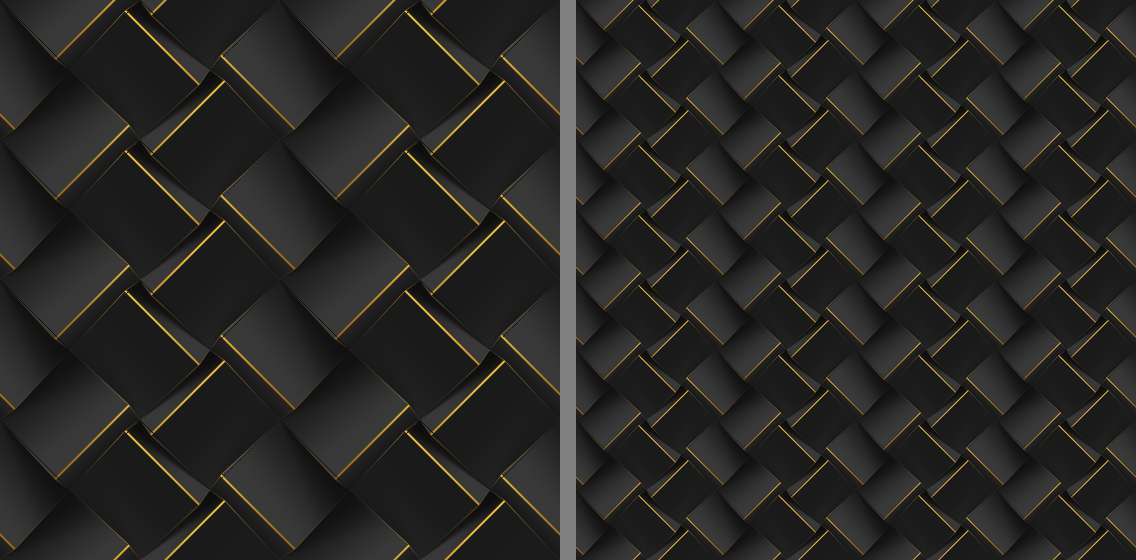
Left, the tile; right, the same tile 2 across and 2 down.
Reproduce this pattern procedurally as a Shadertoy shader.

```glsl
// Seamless weave of tilted charcoal blocks with thin gold edges.
#define LATTICE 8.0      // half-diagonals across the canvas, a multiple of 4
#define RIDGE 0.635      // position of the fold between face and side
#define BULGE 0.06       // how far a block overlaps its neighbours
#define RIDGE_WIDTH 0.020
#define EDGE_WIDTH 0.009
#define GOLD_HIGH vec3(0.94, 0.74, 0.24)
#define GOLD_LOW vec3(0.60, 0.41, 0.10)

// Antialiased line of the given half width.
float stroke(float dist, float width, float px) {
    return 1.0 - smoothstep(width - 0.5 * px, width + 0.5 * px, abs(dist));
}

// Half width of a block: widest at the ridge, pinched at both ends.
float blockHalfWidth(float v) {
    float rise = v < RIDGE ? (v + 1.0) / (1.0 + RIDGE) : (1.0 - v) / (1.0 - RIDGE);
    return 1.0 + BULGE * clamp(rise, 0.0, 1.0);
}

// Flat top; blocks facing down catch the light.
float faceShade(vec2 b, bool facesDown) {
    float wedge = smoothstep(0.0, 0.6, (b.y + 1.0) / max(b.x + 1.0, 0.05));
    if (facesDown) {
        float light = mix(0.10, 0.225, smoothstep(-1.1, 0.5, b.y - 0.12 * b.x));
        return light * mix(0.65, 1.0, wedge);
    }
    return 0.102 + 0.028 * (1.0 - smoothstep(-1.0, 0.1, b.y)) * wedge;
}

// Narrow side; on blocks facing up it is lit, with a cast shadow.
float sideShade(vec2 b, bool facesDown) {
    if (facesDown) return mix(0.135, 0.095, smoothstep(RIDGE, 1.0, b.y));
    float light = mix(0.22, 0.125, smoothstep(-0.6, 1.0, b.x));
    float shadow = smoothstep(0.08, 0.24, (1.0 - b.y) / max(b.x + 1.0, 0.05));
    return light * mix(0.42, 1.0, shadow);
}

// Colour and coverage of the block whose diagonal cell centre is given.
vec4 block(vec2 q, vec2 center, float px) {
    vec2 local = q - center;
    int kind = int(round(0.5 * (center.x + center.y))) & 3;

    // Quarter turn per column; x runs along the ridge, y across it.
    vec2 b = (kind & 1) == 1 ? local : vec2(-local.y, local.x);
    if (kind == 0 || kind == 3) b = -b;
    if (kind == 3) b.x = -b.x;
    bool facesDown = kind < 2;

    float side = smoothstep(-0.5 * px, 0.5 * px, b.y - RIDGE);
    vec3 color = vec3(mix(faceShade(b, facesDown), sideShade(b, facesDown), side));

    // Gold edges, brighter toward the top of the block.
    vec3 gold = mix(GOLD_LOW, GOLD_HIGH, smoothstep(-0.85, 0.5, 0.5 * (local.x - local.y)));
    float edgeDist = abs(b.x) - blockHalfWidth(b.y);
    float cover = 1.0 - smoothstep(-0.5 * px, 0.5 * px, edgeDist);
    float fade = b.y < RIDGE ? mix(0.12, 0.72, smoothstep(-1.0, RIDGE, b.y))
                             : mix(0.65, 0.25, (b.y - RIDGE) / (1.0 - RIDGE));
    float edge = stroke(edgeDist, EDGE_WIDTH, px) * fade;
    float ridge = stroke(b.y - RIDGE, RIDGE_WIDTH, px) * cover;
    color = mix(color, gold * 0.85, edge);
    color = mix(color, gold, ridge);
    return vec4(color, max(cover, edge) * step(abs(b.y), 1.0));
}

void mainImage(out vec4 fragColor, in vec2 fragCoord) {
    vec2 p = fragCoord / iResolution.xy * LATTICE;
    float px = 1.414 * LATTICE / min(iResolution.x, iResolution.y);
    vec2 q = vec2(p.x + p.y, p.x - p.y);
    vec2 center = 2.0 * floor(0.5 * q) + 1.0;

    // Own block first, then the four neighbours that may overlap it.
    vec3 color = block(q, center, px).rgb;
    for (int i = 0; i < 4; i++) {
        float dir = i < 2 ? 2.0 : -2.0;
        vec2 offset = (i & 1) == 0 ? vec2(dir, 0.0) : vec2(0.0, dir);
        vec4 layer = block(q, center + offset, px);
        color = mix(color, layer.rgb, layer.a);
    }
    fragColor = vec4(color, 1.0);
}
```
